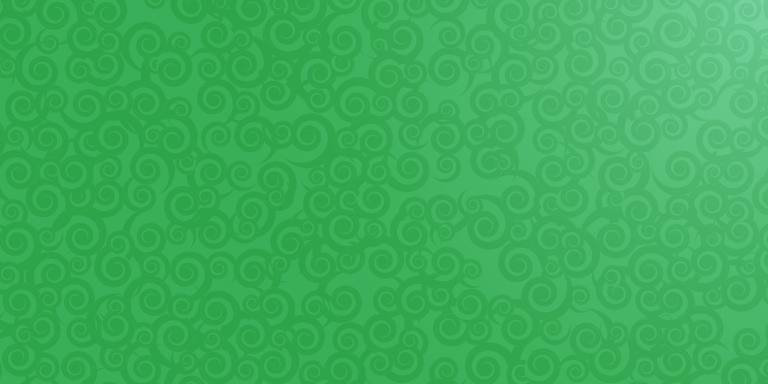
Give the GLSL for this pattern, as a Shadertoy shader.

```glsl
// Tone-on-tone green wallpaper of interlocking curls under a soft corner glow.
// Large and small logarithmic spirals alternate on a jittered grid; each one
// covers the broad horned tails of its neighbours, so the arms grow together.

const float TURN = 6.2831853;
const float CELL = 0.086;   // grid spacing in canvas heights

vec3 hash3(vec2 p) {
    vec3 h = fract(p.xyx * vec3(0.1031, 0.1030, 0.0973));
    h += dot(h, h.yzx + 33.33);
    return fract((h.xxy + h.yzz) * h.zyx);
}

// Signed distance to a unit curl: an arm that winds from a horn into a core.
float curlDistance(vec2 q) {
    float r = length(q);
    float angle = fract(atan(q.y, q.x + 1e-6) / TURN);
    float d = r - 0.28;
    for (int n = -1; n <= 1; n++) {
        float turns = angle + float(n);
        float armRadius = pow(0.42, turns);
        float taper = smoothstep(-0.68, -0.28, turns);
        float thickness = armRadius * (0.185 + 0.12 * max(turns, 0.0)) * taper
                        - 0.08 * (1.0 - taper);
        d = min(d, abs(r - armRadius) - thickness);
    }
    return d;
}

// Coverage of the curls at a point given in grid cells.
float curls(vec2 p, float pixel) {
    vec2 home = floor(p);
    float tails = 0.0, body = 0.0, cover = 0.0;
    for (int y = -1; y <= 1; y++)
    for (int x = -1; x <= 1; x++) {
        vec2 id = home + vec2(x, y);
        vec3 place = hash3(id + 17.0);
        vec3 look = hash3(id + 71.0);

        // Alternate large and small curls, each turned and mirrored at random
        bool large = mod(id.x + id.y, 2.0) < 0.5;
        float size = large ? mix(0.50, 0.63, look.x) : mix(0.28, 0.45, look.x);
        vec2 q = p - id - 0.5 - (place.xy - 0.5) * 0.46;
        float a = place.z * TURN;
        q = mat2(cos(a), sin(a), -sin(a), cos(a)) * q / size;
        if (look.y < 0.5) q.y = -q.y;

        // The spiral leans to one side, so its pole sits off the disc centre
        vec2 poleOffset = vec2(0.2, 0.1);
        float soft = 0.75 * pixel / size;
        float ink = 1.0 - smoothstep(-soft, soft, curlDistance(q + poleOffset));
        float disc = 1.0 - smoothstep(-soft, soft, length(q) - 0.86);
        tails = max(tails, ink);
        body = mix(body, ink, disc);
        cover = max(cover, disc);
    }
    return mix(tails, body, cover);
}

void mainImage(out vec4 fragColor, in vec2 fragCoord) {
    vec2 p = fragCoord / iResolution.y;
    float ink = curls(p / CELL, 1.0 / (iResolution.y * CELL));

    // Glow fading out from the upper right corner
    vec2 corner = vec2(iResolution.x / iResolution.y, 1.0);
    float glow = pow(max(0.0, 1.0 - distance(p, corner) / 1.4), 1.65);

    vec3 ground = mix(vec3(0.229, 0.688, 0.348), vec3(0.47, 0.83, 0.63), glow);
    vec3 curl = mix(vec3(0.182, 0.643, 0.290), vec3(0.42, 0.79, 0.575), glow);
    fragColor = vec4(mix(ground, curl, ink), 1.0);
}
```
